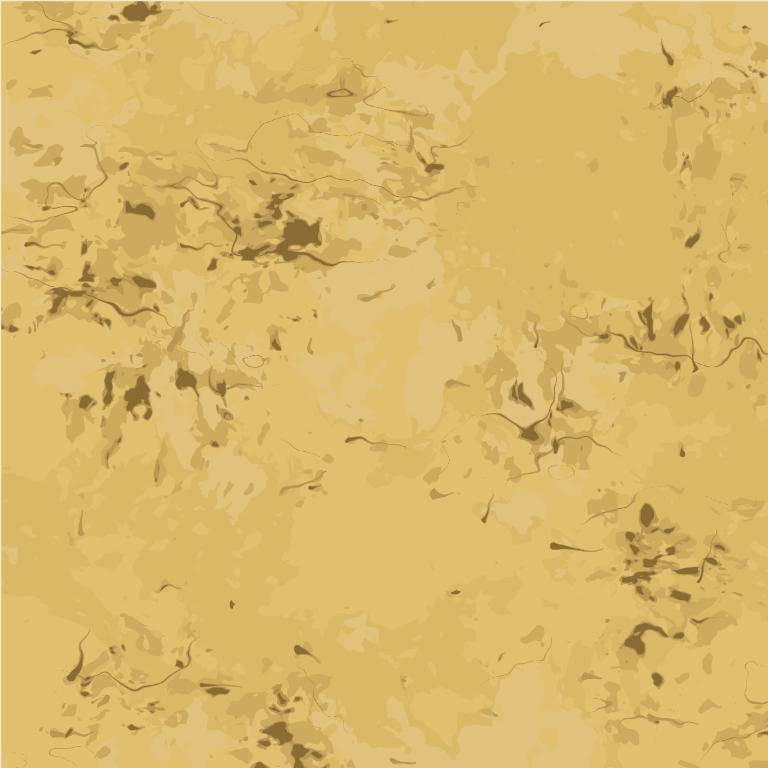
Give the GLSL for this texture, as a Shadertoy shader.

```glsl
const vec3 SAND = vec3(0.880, 0.750, 0.432);
const vec3 OCHRE = vec3(0.851, 0.720, 0.400);
const vec3 PALE = vec3(0.880, 0.762, 0.490);
const vec3 SHADE = vec3(0.800, 0.672, 0.372);
const vec3 BROWN = vec3(0.725, 0.595, 0.325);
const vec3 DARK = vec3(0.540, 0.420, 0.200);
const vec3 RIM = vec3(0.950, 0.910, 0.810);

const float OCHRE_LEVEL = 0.53;
const float PALE_LEVEL = 0.65;
const float SHADE_LEVEL = 0.775;
const float BROWN_LEVEL = 0.93;
const float DARK_LEVEL = 0.985;
const float FLECK_LEVEL = 0.74;
const float CLUSTERING = 1.2;
const float CRACK_CELLS = 10.0;
const float CRACK_CHANCE = 0.55;
const float RIM_WIDTH = 0.0016;

float hash(vec2 p) {
    vec3 q = fract(vec3(p.xyx) * 0.1031);
    q += dot(q, q.yzx + 33.33);
    return fract((q.x + q.y) * q.z);
}

float noise(vec2 p) {
    vec2 i = floor(p), f = fract(p);
    f = f * f * (3.0 - 2.0 * f);
    return mix(mix(hash(i), hash(i + vec2(1, 0)), f.x),
               mix(hash(i + vec2(0, 1)), hash(i + vec2(1, 1)), f.x), f.y);
}

// Three octaves, turned between steps to hide the lattice
float fbm(vec2 p) {
    float sum = 0.0, amp = 0.5;
    for (int i = 0; i < 3; i++) {
        sum += amp * noise(p);
        p = mat2(0.8, 0.6, -0.6, 0.8) * p * 2.03 + 17.3;
        amp *= 0.5;
    }
    return sum / 0.875;
}

vec2 wobble(vec2 p) {
    return vec2(noise(p), noise(p + 41.7)) - 0.5;
}

// Coverage above a level, with a one-pixel soft edge
float above(float value, float level) {
    return clamp((value - level) / max(fwidth(value), 1e-4) + 0.5, 0.0, 1.0);
}

// Tapered cracks: x is the distance to any, y to the dark ones
vec2 crackDistance(vec2 p) {
    vec2 nearest = vec2(1.0);
    vec2 home = floor(p * CRACK_CELLS);
    for (int y = -1; y <= 1; y++)
    for (int x = -1; x <= 1; x++) {
        vec2 cell = home + vec2(x, y);
        if (hash(cell + 3.1) > CRACK_CHANCE) continue;
        vec2 start = (cell + vec2(hash(cell + 11.0), hash(cell + 23.0))) / CRACK_CELLS;
        float angle = (hash(cell + 37.0) - 0.5) * 0.6;
        if (hash(cell + 51.0) > 0.75) angle += 1.4;
        float span = mix(0.003, 0.075, pow(hash(cell + 67.0), 2.0));
        float head = mix(0.0025, 0.007, pow(hash(cell + 83.0), 2.0));
        vec2 dir = vec2(cos(angle), sin(angle));
        vec2 q = p - start;
        float t = clamp(dot(q, dir) / span, 0.0, 1.0);
        float d = length(q - dir * span * t) - mix(head, 0.0008, sqrt(t));
        nearest.x = min(nearest.x, d);
        // Only the thick end of a dark crack is deep
        if (hash(cell + 97.0) > 0.6) nearest.y = min(nearest.y, d + 0.0007 + 0.002 * t);
    }
    return nearest;
}

void mainImage(out vec4 fragColor, in vec2 fragCoord) {
    vec2 p = fragCoord / iResolution.y;
    float pixel = 1.0 / iResolution.y;
    vec2 w = p + 0.04 * wobble(p * 7.0) + 0.016 * wobble(p * 30.0) + 0.007 * wobble(p * 75.0);

    // Damage gathers in clusters and changes direction by region
    float cluster = fbm(p * vec2(5.6, 7.0) + 28.0) - 0.5;
    float steep = smoothstep(0.55, 0.67, noise(p * 4.0 + 13.0));

    // Broad mottling of the plaster
    float fine = fbm(w * 19.0 + 5.0) - 0.5;
    float grit = fbm(w * 44.0 + 31.0) - 0.5;
    float tone = fbm(w * vec2(3.0, 3.6) + 9.0) + 0.4 * fine + 0.3 * grit + 0.4 * cluster;
    float bleach = fbm(w * 4.0 + 63.0) + 0.5 * fine + 0.35 * grit;
    vec3 color = mix(SAND, OCHRE, above(tone, OCHRE_LEVEL));
    color = mix(color, PALE, above(bleach, PALE_LEVEL));

    // Shallow chips, deep pits and pale flecks left between them
    float chips = mix(fbm(w * vec2(30.0, 44.0) + 71.0), fbm(w * vec2(44.0, 30.0) + 71.0), steep)
                + CLUSTERING * cluster;
    float pits = mix(fbm(w * vec2(38.0, 56.0) + 19.0), fbm(w * vec2(56.0, 36.0) + 19.0), steep)
               + CLUSTERING * cluster;
    float flecks = fbm(w * 46.0 + 88.0) + 0.5 * cluster;

    // Thin seams joining the damage
    float seam = 0.05 * (cluster - 0.07) - abs(fbm(w * vec2(6.0, 10.0) + 3.0) - 0.5);

    // Bent cracks with a ragged halo
    vec2 bent = p + 0.02 * wobble(p * 24.0) + 0.008 * wobble(p * 75.0);
    vec2 crack = crackDistance(bent);
    float halo = crack.x - 0.03 * (noise(p * 70.0 + 7.0) - 0.65);
    vec3 crackCover = clamp(0.5 - vec3(halo, crack) / pixel, 0.0, 1.0);

    color = mix(color, SHADE, max(above(chips, SHADE_LEVEL), crackCover.x));
    color = mix(color, SAND, above(flecks, FLECK_LEVEL));
    color = mix(color, BROWN, max(max(above(pits, BROWN_LEVEL), above(seam, 0.0)), crackCover.y));
    color = mix(color, DARK, max(max(above(pits, DARK_LEVEL), above(seam, 0.005)), crackCover.z));

    // Pale rim along the left and top
    float border = min(p.x, 1.0 - p.y);
    color = mix(color, RIM, clamp((RIM_WIDTH - border) / pixel + 0.5, 0.0, 1.0));
    fragColor = vec4(color, 1.0);
}
```
